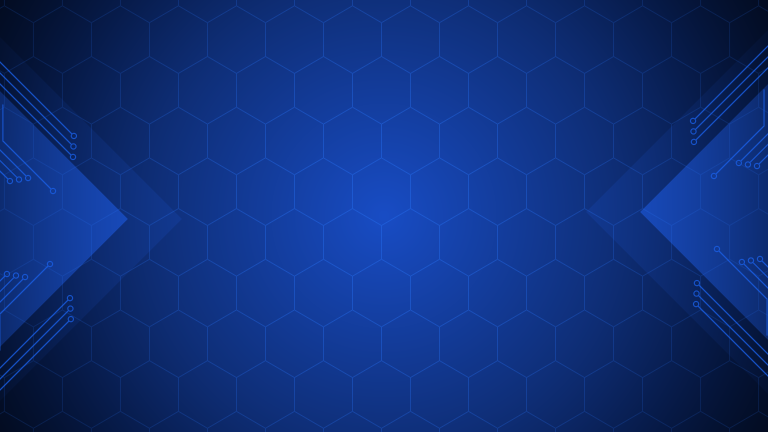
This background is drawn by a WebGL 2 fragment shader. Its source:

```glsl
#version 300 es
precision highp float;
// Blue radial backdrop with a honeycomb grid, side chevrons and circuit traces.

uniform vec2 u_resolution;
out vec4 fragColor;

// Coverage of a shape whose signed distance is negative inside.
float cover(float dist) {
    return clamp(0.5 - dist * u_resolution.y, 0.0, 1.0);
}

float segment(vec2 p, vec2 a, vec2 b) {
    vec2 ab = b - a;
    return length(p - a - ab * clamp(dot(p - a, ab) / dot(ab, ab), 0.0, 1.0));
}

// Distance to the nearest wall of unit-wide, pointy-top hexagons.
float hexWall(vec2 p) {
    vec2 cell = vec2(1.0, sqrt(3.0));
    vec2 a = mod(p, cell) - cell * 0.5;
    vec2 b = mod(p - cell * 0.5, cell) - cell * 0.5;
    vec2 q = abs(dot(a, a) < dot(b, b) ? a : b);
    return 0.5 - max(q.x, dot(q, vec2(0.5, sqrt(0.75))));
}

// Ring terminal with a diagonal wire running out towards the canvas side.
float trace(vec2 p, vec2 node, float reach) {
    float ring = abs(length(p - node) - 0.006) - 0.0013;
    float wire = segment(p, node + vec2(-0.0043, 0.0043), node + vec2(-reach, reach)) - 0.0014;
    return min(ring, wire);
}

// All traces of one corner; x runs inwards from the side, y away from the axis.
float circuit(vec2 p) {
    float dist = 1.0;
    for (int i = 0; i < 3; i++) {
        float k = float(i);
        dist = min(dist, trace(p, vec2(0.171 - 0.001 * k, 0.212 - 0.0243 * k), 0.3));
        dist = min(dist, trace(p, vec2(0.023 + 0.021 * k, 0.1076 + 0.0035 * k), 0.15));
    }
    // Long inner trace that bends upright near the side.
    vec2 node = vec2(0.1227, 0.0845);
    vec2 bend = node + vec2(-0.116, 0.116);
    dist = min(dist, trace(p, node, 0.116));
    return min(dist, segment(p, bend, bend + vec2(0.0, 0.083)) - 0.0013);
}

void main() {
    // Centred coordinates, canvas height = 1.
    vec2 p = (gl_FragCoord.xy - 0.5 * u_resolution) / u_resolution.y;
    float side = p.x < 0.0 ? -1.0 : 1.0;
    float inset = 0.5 * u_resolution.x / u_resolution.y - abs(p.x);

    // Central glow falling off to dark corners.
    float r = length(p);
    float glow = 0.77 - 0.57 * r - 0.06 * smoothstep(0.5, 1.0, r);
    vec3 color = glow * mix(vec3(0.08, 0.355, 1.0), vec3(0.123, 0.388, 1.0), smoothstep(0.15, 0.5, glow));

    // Chevrons, brightest at their tips.
    float slope = inset + abs(p.y - 0.0012 - 0.0081 * side);
    float outer = cover((slope - 0.421) * 0.707);
    float inner = cover((slope - 0.296) * 0.707);
    vec3 panel = vec3(0.1, 0.31, 0.78);
    color = mix(color, panel, outer * (1.0 - inner) * (0.05 + 0.42 * inset));
    color = mix(color, panel, inner * (0.4 + 1.5 * inset));

    // Honeycomb lines, fading outwards.
    float wall = hexWall((p - vec2(-0.0058, 0.0563)) / vec2(0.1343, 0.1355)) * 0.135;
    color = mix(color, vec3(0.15, 0.44, 0.95), cover(wall - 0.001) * mix(0.45, 0.17, smoothstep(0.1, 0.9, r)));

    // Circuit traces mirrored about an axis that differs per side.
    float rise = p.y + 0.0093 - 0.0174 * side;
    float shift = (rise > 0.0 ? 0.0 : 0.007) - (side > 0.0 ? 0.0025 : 0.0);
    float wires = cover(circuit(vec2(inset + shift, abs(rise))));
    color = mix(color, vec3(0.1, 0.37, 0.9), wires * 0.8);

    fragColor = vec4(color, 1.0);
}
```
